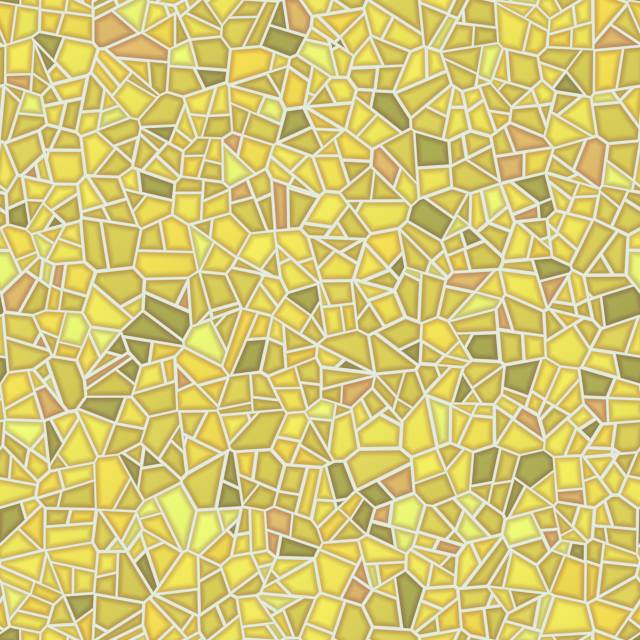
Write a WebGL 2 fragment shader that draws this pattern.

```glsl
#version 300 es
precision highp float;
// Seamless mosaic of angular yellow and olive glass shards set in pale grout.

uniform vec2 u_resolution;
out vec4 outColor;

const float CELLS = 14.0;
const float PI = 3.14159265;

const vec3 GROUT = vec3(0.89, 0.925, 0.875);
const vec3 SHADOW = vec3(0.79, 0.74, 0.57);
const vec3 OCHRE = vec3(0.83, 0.79, 0.34);
const vec3 YELLOW = vec3(0.94, 0.92, 0.37);
const vec3 GOLD = vec3(0.94, 0.85, 0.32);
const vec3 OLIVE = vec3(0.67, 0.67, 0.33);
const vec3 CLAY = vec3(0.87, 0.73, 0.42);
const vec3 LEMON = vec3(0.92, 0.97, 0.46);
const vec3 RIM_TINT = vec3(0.86, 0.77, 0.90);

// Integer hash of a wrapped cell and a salt, from 0 to 1.
float hash(vec2 cell, int salt) {
  uvec2 c = uvec2(mod(cell, CELLS));
  uint h = c.x * 374761393u + c.y * 668265263u + uint(salt) * 974634777u;
  h = (h ^ (h >> 15)) * 2246822519u;
  h = (h ^ (h >> 13)) * 3266489917u;
  h ^= h >> 16;
  return float(h >> 8) / 16777216.0;
}

vec2 sitePoint(vec2 cell) {
  return cell + 0.1 + 0.8 * vec2(hash(cell, 1), hash(cell, 2));
}

// Signed distance to a line at the given angle and shift.
float lineDistance(vec2 p, float angle, float shift) {
  return dot(p, vec2(cos(angle), sin(angle))) - shift;
}

// Cell whose site lies nearest to p.
vec2 nearestCell(vec2 p) {
  vec2 best = floor(p);
  float bestDistance = 1e3;
  for (int y = -2; y <= 2; y++) {
    for (int x = -2; x <= 2; x++) {
      vec2 cell = floor(p) + vec2(x, y);
      float d = distance(p, sitePoint(cell));
      if (d < bestDistance) {
        bestDistance = d;
        best = cell;
      }
    }
  }
  return best;
}

// Distance from p to the straight border of its cell.
float borderDistance(vec2 p, vec2 home) {
  vec2 site = sitePoint(home);
  float border = 1e3;
  for (int y = -2; y <= 2; y++) {
    for (int x = -2; x <= 2; x++) {
      if (x == 0 && y == 0) continue;
      vec2 other = sitePoint(home + vec2(x, y));
      border = min(border, dot(0.5 * (site + other) - p, normalize(other - site)));
    }
  }
  return border;
}

// Splits a cell into up to four shards: x is edge distance, y the shard number.
vec2 splitCell(vec2 local, vec2 cell, float border) {
  float angle = PI * hash(cell, 3);
  float first = lineDistance(local, angle, 0.16 * (hash(cell, 4) - 0.5));
  int side = first > 0.0 ? 1 : 0;
  float edge = min(border, abs(first));
  float shard = float(side);
  if (hash(cell, 5 + side) > 0.18) {
    float crossAngle = angle + 0.5 * PI + 1.1 * (hash(cell, 7 + side) - 0.5);
    float second = lineDistance(local, crossAngle, 0.3 * (hash(cell, 9 + side) - 0.5));
    edge = min(edge, abs(second));
    shard += second > 0.0 ? 2.0 : 0.0;
  }
  return vec2(edge, shard);
}

vec3 glassColor(float pick, float tone) {
  if (pick < 0.08) return OLIVE;
  if (pick < 0.14) return CLAY;
  if (pick < 0.21) return LEMON;
  if (pick < 0.62) return mix(OCHRE, OCHRE * 1.05, tone);
  return mix(YELLOW, GOLD, tone * tone);
}

void main() {
  vec2 p = gl_FragCoord.xy / u_resolution * CELLS;
  vec2 cell = nearestCell(p);
  vec2 local = p - sitePoint(cell);
  vec2 shard = splitCell(local, cell, borderDistance(p, cell));
  int salt = 20 + 4 * int(shard.y);

  // Each shard has its own inset, so the grout varies in width.
  float inset = mix(0.0018, 0.0034, hash(cell, salt));
  float depth = shard.x / CELLS - inset;

  // Glass darkens and warms towards its rim.
  vec3 glass = glassColor(hash(cell, salt + 1), hash(cell, salt + 2));
  glass *= 1.0 + 0.04 * dot(local, vec2(-0.6, 0.8));
  glass *= mix(RIM_TINT, vec3(1.0), smoothstep(-0.001, 0.011, depth));

  // Soft contact shadow on the grout, then the smoothed shard edge.
  vec3 grout = mix(GROUT, SHADOW, 0.5 * smoothstep(-0.0018, 0.0, depth));
  float blur = max(0.0008, 0.6 / min(u_resolution.x, u_resolution.y));
  outColor = vec4(mix(grout, glass, smoothstep(-blur, blur, depth)), 1.0);
}
```
